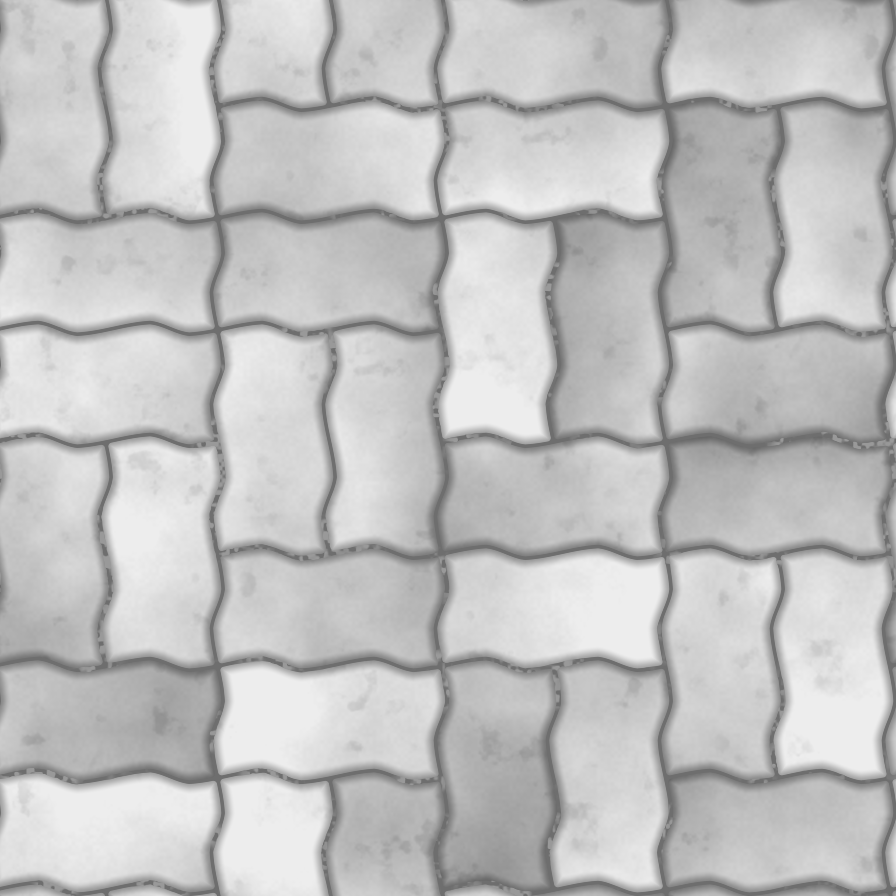
Reproduce this texture procedurally as a Shadertoy shader.

```glsl
// Grey concrete pavers with zigzag edges: pairs of upright bricks alternate with pairs
// of flat ones, each column shifted by one cell. The grid is bent by a zigzag wave, then
// each brick gets its own tone, slope, clouds and stains; all noise wraps at the border.

#define CELLS 8.0            // cells across and down; a brick covers 2 x 1
#define WAVE_HEIGHT 0.052    // zigzag amplitude, in cells
#define JOINT_HALF 0.016     // half width of the dark joint
#define SHADOW_WIDTH 0.115   // soft darkening along brick edges
#define SHADOW_TONE 0.66
#define JOINT_TONE 0.43
#define SAND_TONE 0.60
#define BRICK_DARK 0.69
#define BRICK_LIGHT 0.90
#define SLOPE 0.13           // tone gradient across one brick
#define CLOUDS 0.17
#define STAINS 0.07

float hash(vec2 p) {
    uvec2 k = uvec2(p) * uvec2(73856u, 19349u) + uvec2(917u, 4231u);
    uint h = k.x ^ (k.y * 2654u + (k.x << 7));
    h = (h ^ (h >> 15)) * 739391u;
    h = (h ^ (h >> 13)) * 668265u;
    h ^= h >> 16;
    return float(h & 65535u) / 65535.0;
}

// Value noise that repeats after a whole number of lattice steps
float noise(vec2 p, float period) {
    vec2 i = floor(p), f = fract(p);
    f = f * f * (3.0 - 2.0 * f);
    vec2 a = mod(i, period), b = mod(i + 1.0, period);
    return mix(mix(hash(a), hash(vec2(b.x, a.y)), f.x),
               mix(hash(vec2(a.x, b.y)), hash(b), f.x), f.y);
}

float fbm(vec2 uv, float frequency) {
    float sum = 0.0, weight = 0.5;
    for (int i = 0; i < 4; i++) {
        sum += weight * noise(uv * frequency, frequency);
        frequency *= 2.0;
        weight *= 0.5;
    }
    return sum / 0.9375;
}

// Lopsided zigzag with softened tips: short fall, long rise
float zigzag(float t) {
    float f = fract(t - 0.34);
    float ramp = f < 0.35 ? 1.0 - 2.0 * f / 0.35 : 2.0 * (f - 0.35) / 0.65 - 1.0;
    return WAVE_HEIGHT * sin(1.3 * ramp) / sin(1.3);
}

// Distance inwards from the edge of a slightly rounded box
float insideDistance(vec2 q, vec2 size) {
    const float radius = 0.05;
    vec2 e = radius - min(q, size - q);
    return radius - length(max(e, 0.0)) - min(max(e.x, e.y), 0.0);
}

void mainImage(out vec4 fragColor, in vec2 fragCoord) {
    vec2 uv = fragCoord / iResolution.xy;
    vec2 p = uv * CELLS;
    float pixel = CELLS / iResolution.y;

    // Bent grid
    vec2 g = p + vec2(0.06 + zigzag(p.y - 0.05), -0.068 - zigzag(p.x));
    vec2 cell = floor(g);

    // Brick layout: two upright rows, then two flat rows, stepping up per column
    float stepRow = mod(cell.y - floor(g.x / 2.0), 4.0);
    bool upright = stepRow > 1.5;
    vec2 size = upright ? vec2(1.0, 2.0) : vec2(2.0, 1.0);
    vec2 corner = upright ? vec2(cell.x, cell.y - stepRow + 2.0)
                          : vec2(2.0 * floor(g.x / 2.0), cell.y);
    vec2 q = g - corner;
    vec2 id = mod(corner, CELLS);
    float d = insideDistance(q, size);

    // Brick tone with its own slope
    float tone = mix(BRICK_DARK, BRICK_LIGHT, hash(id + 31.0));
    float angle = 6.2832 * hash(id + 67.0);
    tone += SLOPE * dot(q / size - 0.5, vec2(cos(angle), sin(angle)));

    // Clouds, small stains and fine grain, shifted per brick
    vec2 shifted = uv + vec2(hash(id + 101.0), hash(id + 149.0));
    float cloud = fbm(shifted, 14.0);
    tone += CLOUDS * (cloud - 0.5);
    float stain = smoothstep(0.60, 0.80, fbm(shifted + 0.37, 44.0));
    tone -= STAINS * stain * smoothstep(0.65, 0.35, cloud);
    tone += 0.02 * (noise(uv * 256.0, 256.0) - 0.5);
    tone = min(tone, 0.93);

    // Soft shadow towards the joint
    tone *= mix(SHADOW_TONE, 1.0, smoothstep(0.0, SHADOW_WIDTH, d));

    // Joint, with patches of sand
    float patches = smoothstep(0.50, 0.68, fbm(uv + 0.21, 18.0));
    float grain = noise(uv * 220.0, 220.0);
    float sand = patches * smoothstep(0.35, 0.75, grain);
    float halfWidth = JOINT_HALF + 0.014 * patches * grain;
    float joint = 1.0 - smoothstep(halfWidth - pixel * 0.6, halfWidth + pixel * 0.6, d);
    tone = mix(tone, mix(JOINT_TONE, SAND_TONE, sand), joint);

    fragColor = vec4(vec3(tone), 1.0);
}
```
